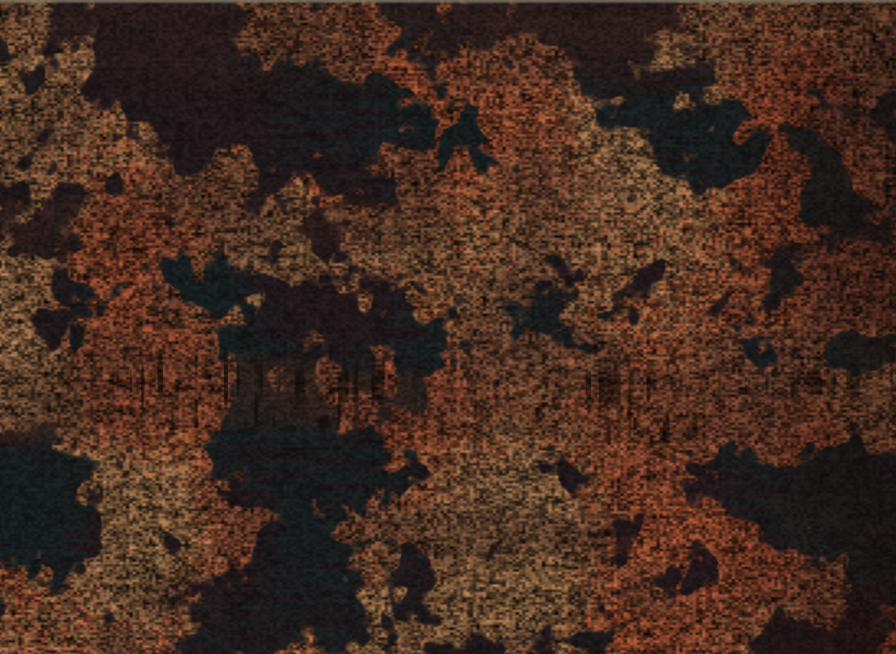
A Shadertoy shader for this texture:

```glsl
// Worn antique rug: ragged rust and ochre pile islands over a blue-black ground.
// Layered value noise is cut into islands, muted by faded horizontal bands,
// then broken up by fine yarn grain and crossing threads.

const vec3 GROUND_TEAL   = vec3(0.085, 0.108, 0.112);
const vec3 GROUND_PLUM   = vec3(0.122, 0.085, 0.096);
const vec3 PILE_RUST     = vec3(0.410, 0.205, 0.128);
const vec3 PILE_OCHRE    = vec3(0.400, 0.288, 0.188);
const vec3 PILE_BROWN    = vec3(0.275, 0.178, 0.135);
const vec3 FADED_BROWN   = vec3(0.235, 0.142, 0.108);
const vec3 SELVEDGE      = vec3(0.520, 0.490, 0.420);

const float ISLAND_SCALE = 5.5;    // coarse islands per canvas height
const float ISLAND_CUT   = 0.488;  // higher leaves more bare ground
const float ISLAND_EDGE  = 0.030;  // softness of the island outline
const float GRAIN_SCALE  = 235.0;  // yarn tufts per canvas height
const float PILE_GRAIN   = 1.15;
const float GROUND_GRAIN = 0.55;

float hash(vec2 p) {
    vec3 q = fract(vec3(p.xyx) * 0.1031);
    q += dot(q, q.yzx + 33.33);
    return fract((q.x + q.y) * q.z);
}

float noise(vec2 p) {
    vec2 cell = floor(p);
    vec2 f = fract(p);
    f = f * f * (3.0 - 2.0 * f);
    float low  = mix(hash(cell), hash(cell + vec2(1, 0)), f.x);
    float high = mix(hash(cell + vec2(0, 1)), hash(cell + vec2(1, 1)), f.x);
    return mix(low, high, f.y);
}

// Slowly decaying octaves keep many small crumbs around the large islands.
float islandField(vec2 p) {
    float sum = 0.0, total = 0.0, weight = 1.0;
    for (int i = 0; i < 4; i++) {
        sum += weight * noise(p);
        total += weight;
        weight *= 0.70;
        p = mat2(0.8, 0.6, -0.6, 0.8) * p * 2.15 + 17.3;
    }
    return sum / total;
}

// Soft horizontal strip between two heights.
float strip(float y, float bottom, float top, float soft) {
    return smoothstep(bottom - soft, bottom + soft, y)
         * (1.0 - smoothstep(top - soft, top + soft, y));
}

void mainImage(out vec4 fragColor, in vec2 fragCoord) {
    vec2 uv = fragCoord / iResolution.xy;
    vec2 p = fragCoord / iResolution.y;

    // Faded bands with wavering borders
    float waver = 0.05 * (noise(p * vec2(4.0, 9.0)) - 0.5);
    float y = uv.y + waver;
    float middleBand = strip(y, 0.335, 0.445, 0.018);
    float topBand = smoothstep(0.84, 0.98, y);
    float leftBand = strip(y, 0.62, 0.71, 0.025) * (1.0 - smoothstep(0.3, 0.55, uv.x));
    float rightEdge = smoothstep(0.80, 1.0, uv.x + 0.12 * (noise(p * 7.0) - 0.5));
    float patchy = 0.45 + 0.55 * noise(p * vec2(9.0, 22.0) + 5.0);
    float faded = max(max(middleBand, 0.65 * topBand), max(0.7 * leftBand, 0.65 * rightEdge));
    faded *= patchy;

    // Pile islands with crumbled outlines
    vec2 warp = vec2(noise(p * 24.0), noise(p * 24.0 + 41.0)) - 0.5;
    float field = islandField((p + 0.018 * warp) * ISLAND_SCALE + 3.7);
    field += 0.10 * (noise(p * vec2(2.2, 3.2) + 8.0) - 0.5);
    field += 0.05 * (noise(p * 85.0) - 0.5);
    field += 0.10 * middleBand + 0.04 * topBand;
    float pile = smoothstep(-ISLAND_EDGE, ISLAND_EDGE, field - ISLAND_CUT);

    // Yarn grain, horizontal wefts and vertical warps
    float tuft = noise(p * GRAIN_SCALE * vec2(0.85, 1.1)) - 0.5;
    float speck = noise(p * GRAIN_SCALE * 0.42 + 71.0) - 0.5;
    float weft = noise(p * vec2(16.0, 210.0)) - 0.5;
    float warpThread = noise(p * vec2(220.0, 13.0)) - 0.5;
    float grain = tuft + 0.45 * speck + 0.30 * weft + 0.20 * warpThread;

    // Dyes drift slowly and mix again from tuft to tuft
    float hue = noise(p * 5.0 + 23.0) + 0.45 * (noise(p * 120.0 + 9.0) - 0.5);
    vec3 pileColor = mix(PILE_RUST, PILE_OCHRE, smoothstep(0.22, 0.72, hue));
    float dull = smoothstep(0.35, 0.85, noise(p * 11.0 + 60.0));
    pileColor = mix(pileColor, PILE_BROWN, 0.65 * dull);
    pileColor = mix(pileColor, FADED_BROWN, 0.55 * faded);
    pileColor *= 1.0 + PILE_GRAIN * grain;

    float tint = noise(p * vec2(4.0, 5.0) + 90.0) + 0.3 * weft;
    vec3 groundColor = mix(GROUND_PLUM, GROUND_TEAL, smoothstep(0.3, 0.7, tint));
    groundColor = mix(groundColor, FADED_BROWN, 0.65 * faded);
    groundColor *= 1.0 + GROUND_GRAIN * grain;

    vec3 color = mix(groundColor, pileColor, pile);

    // Dark vertical slits where the middle band has worn through
    float slit = smoothstep(0.60, 0.80, noise(p * vec2(110.0, 12.0) + 31.0));
    slit *= middleBand * smoothstep(0.35, 0.65, noise(p * vec2(4.0, 6.0) + 12.0));
    color *= 1.0 - 0.50 * slit;

    // Shaded right side and pale upper selvedge
    color *= mix(vec3(1.0), vec3(0.78, 0.68, 0.68), rightEdge);
    color = mix(color, SELVEDGE, 0.75 * smoothstep(0.993, 0.999, uv.y));

    fragColor = vec4(clamp(color, 0.0, 1.0), 1.0);
}
```
